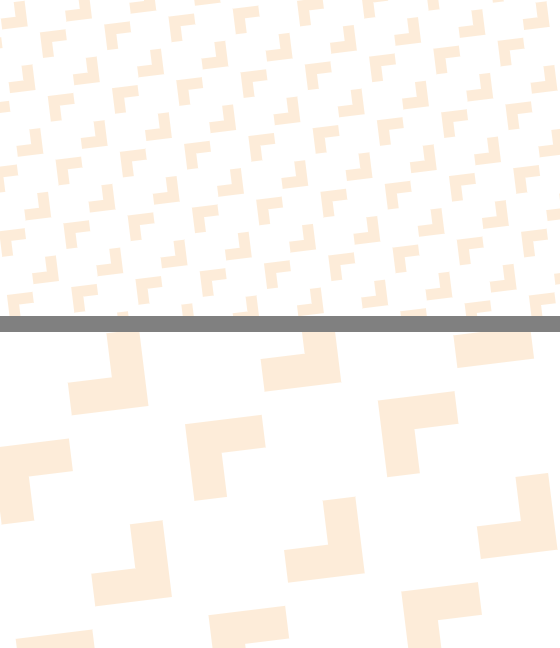
Top, the full canvas; bottom, a detail of the centre.
This pattern is drawn by a Shadertoy shader. Its source:

```glsl
const vec3 PAPER = vec3(1.0);
const vec3 PEACH = vec3(0.992, 0.927, 0.851);

// Lengths are fractions of the canvas height.
const float TILT = radians(7.0);
const vec2 PERIOD = vec2(0.2049, 0.2030);
const vec2 ANCHOR = vec2(-0.1002, 0.0694);      // outer corner of one bracket, from canvas centre
const vec2 PAIR_OFFSET = vec2(0.1690, -0.1792); // outer corner of its turned partner
const float ARM_LENGTH = 0.0815;
const float ARM_WIDTH = 0.0347;

// Wrap to the nearest repeat, centred on zero.
vec2 wrapCell(vec2 p) {
    return p - PERIOD * round(p / PERIOD);
}

// Distance to a bracket whose corner is at the upper left of its square.
float bracket(vec2 p) {
    float halfSize = 0.5 * ARM_LENGTH;
    vec2 a = abs(p);
    float square = max(a.x, a.y) - halfSize;
    float notch = min(p.x, -p.y) + halfSize - ARM_WIDTH;
    return max(square, notch);
}

void mainImage(out vec4 fragColor, in vec2 fragCoord) {
    vec2 uv = (fragCoord - 0.5 * iResolution.xy) / iResolution.y;

    // Tilted lattice coordinates
    float c = cos(TILT), s = sin(TILT);
    vec2 p = uv - ANCHOR;
    p = vec2(c * p.x + s * p.y, c * p.y - s * p.x);

    // Two facing brackets per cell, the second turned by half a revolution
    vec2 toCentre = 0.5 * ARM_LENGTH * vec2(1.0, -1.0);
    float upper = bracket(wrapCell(p - toCentre));
    float lower = bracket(-wrapCell(p - PAIR_OFFSET + toCentre));
    float dist = min(upper, lower);

    // Edge smoothing one pixel wide
    float ink = clamp(0.5 - dist * iResolution.y, 0.0, 1.0);
    fragColor = vec4(mix(PAPER, PEACH, ink), 1.0);
}
```
